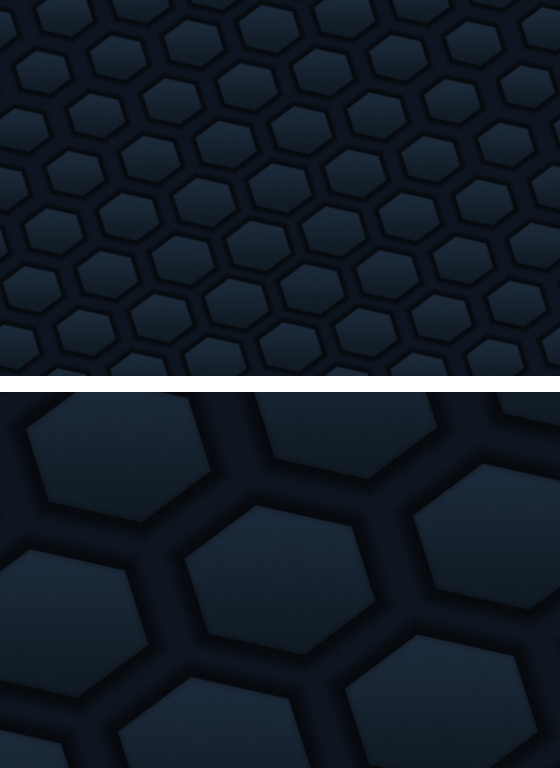
Top: the whole. Bottom: its middle third, enlarged.
This pattern is drawn by a Shadertoy shader. Its source:

```glsl
// Slanted grid of dark slate hexagons, softly shaded, in recessed sockets; tiles on both axes.

const float TAU = 6.2831853;

// Whole-number lattice: 52 cells per tile, so both edges wrap.
const mat2 TO_LATTICE = mat2(8.0, -2.0, -2.0, 7.0);
const mat2 TO_CANVAS = mat2(7.0, 2.0, 2.0, 8.0) / 52.0;

const vec3 GUTTER = vec3(0.050, 0.083, 0.124);
const vec3 SOCKET = vec3(0.025, 0.035, 0.050);
const vec3 FACE_TOP = vec3(0.108, 0.162, 0.228);
const vec3 FACE_BOTTOM = vec3(0.062, 0.100, 0.136);

float hash(vec2 p) {
    vec3 q = fract(vec3(p.xyx) * 0.1031);
    q += dot(q, q.yzx + 33.33);
    return fract((q.x + q.y) * q.z);
}

// Hexagon size relative to its cell: largest in the lower middle.
float cellRadius(vec2 center) {
    vec2 wave = cos(TAU * (center - vec2(0.0, -0.22)));
    return 0.700 - 0.034 * cos(TAU * (center.x - 0.5 + 0.5)) * -1.0 + 0.024 * wave.y;
}

// Distance along one lattice direction, in canvas heights.
float slabDistance(vec2 offset, vec2 axis, float radius, float aspect) {
    vec2 slope = axis * TO_LATTICE / vec2(aspect, 1.0);
    return (abs(dot(axis, offset)) - radius) / length(slope);
}

float hexDistance(vec2 offset, float radius, float aspect) {
    float a = slabDistance(offset, vec2(2.0, 1.0), radius, aspect);
    float b = slabDistance(offset, vec2(1.0, 2.0), radius, aspect);
    float c = slabDistance(offset, vec2(1.0, -1.0), radius, aspect);
    return max(a, max(b, c));
}

void mainImage(out vec4 fragColor, in vec2 fragCoord) {
    vec2 uv = fragCoord / iResolution.xy;
    float aspect = iResolution.x / iResolution.y;
    float pixel = 1.0 / iResolution.y;

    // Nearest hexagon among the corners of the lattice parallelogram
    vec2 lattice = TO_LATTICE * (uv - 0.5);
    float dist = 1e3;
    float height = 0.0;
    for (int i = 0; i < 4; i++) {
        vec2 cell = floor(lattice) + vec2(i & 1, i >> 1);
        vec2 offset = lattice - cell;
        float radius = cellRadius(TO_CANVAS * cell);
        float d = hexDistance(offset, radius, aspect);
        if (d < dist) {
            dist = d;
            height = (TO_CANVAS * offset).y / (0.09 * radius);
        }
    }

    // Socket shadow fading into the gutter
    vec3 color = mix(SOCKET, GUTTER, smoothstep(0.002, 0.021, dist));

    // Face lit from above, with a slightly darkened rim
    vec3 face = mix(FACE_BOTTOM, FACE_TOP, smoothstep(-1.1, 1.1, height));
    face *= 1.0 - 0.15 * smoothstep(-0.006, 0.0, dist);
    color = mix(face, color, smoothstep(-pixel, pixel, dist));

    // Fine grain
    color += 0.006 * (hash(floor(fract(uv) * vec2(512.0, 344.0))) - 0.5);
    fragColor = vec4(color, 1.0);
}
```
